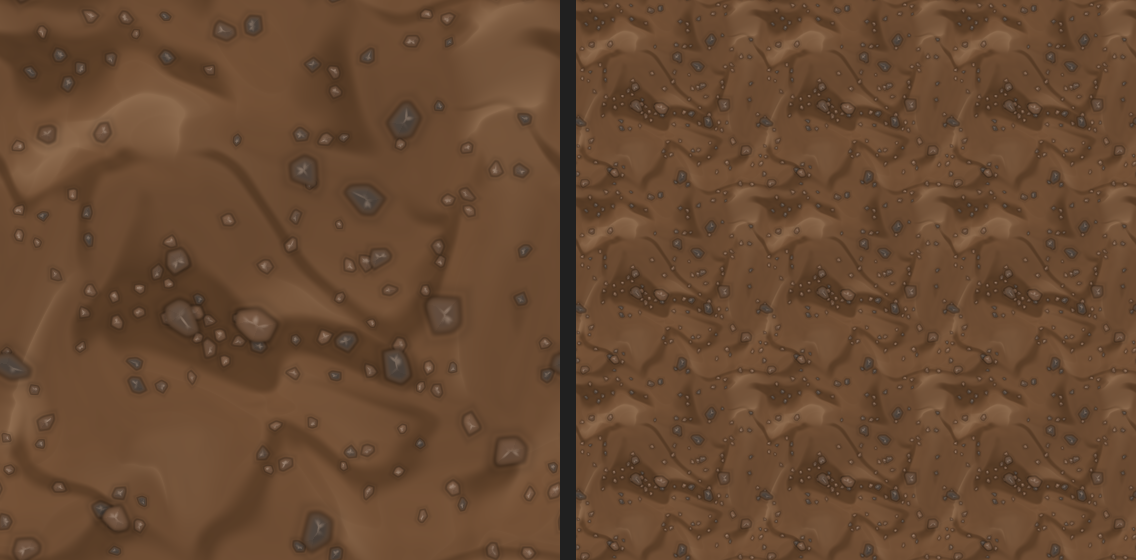
Left: one tile. Right: repeated 3 by 3.
This texture is drawn by a Shadertoy shader. Its source:

```glsl
// Wet brown mud with dark hollows, pale smears and half-sunk faceted pebbles.
// Wrapping gradient noise is folded by domain warping; pebbles are scattered
// on wrapping grids, gather in the hollows and carry thin bright crests.

#define MUD    vec3(0.430, 0.300, 0.200)
#define WET    vec3(0.335, 0.228, 0.142)
#define CREAM  vec3(0.570, 0.435, 0.320)
#define STONE  vec3(0.435, 0.325, 0.250)
#define SLATE  vec3(0.300, 0.262, 0.235)
#define GLINT  vec3(0.660, 0.570, 0.500)
#define SWIRL  0.36
#define FACETS 6
#define TAU    6.28319

vec3 hash3(vec2 cell, float seed) {
    vec3 p = fract(vec3(cell, seed + 0.37) * vec3(0.1031, 0.1030, 0.0973));
    p += dot(p, p.yxz + 33.33);
    return fract((p.xxy + p.yxx) * p.zyx);
}

float corner(vec2 cell, vec2 offset, float period, float seed) {
    float a = TAU * hash3(mod(cell, period), seed).x;
    return dot(offset, vec2(cos(a), sin(a)));
}

// Gradient noise over the unit tile with a whole number of cells
float noise(vec2 p, float period, float seed) {
    p *= period;
    vec2 i = floor(p), f = p - i;
    vec2 u = f * f * f * (f * (f * 6.0 - 15.0) + 10.0);
    vec2 e = vec2(1.0, 0.0);
    float low  = mix(corner(i, f, period, seed), corner(i + e, f - e, period, seed), u.x);
    float high = mix(corner(i + e.yx, f - e.yx, period, seed),
                     corner(i + 1.0, f - 1.0, period, seed), u.x);
    return mix(low, high, u.y);
}

// Folds the plane into flowing swirls
vec2 swirl(vec2 p) {
    float f = 2.0;
    for (int i = 0; i < 3; i++) {
        p += SWIRL / f * vec2(noise(p, f, f + 11.0), noise(p, f, f + 23.0));
        f *= 2.0;
    }
    return p;
}

// Wetness of the mud: blots joined by winding channels
float wetness(vec2 q) {
    float blot = noise(q, 4.0, 3.0) + 0.35 * noise(q, 9.0, 4.0);
    float vein = abs(noise(q, 3.0, 5.0) + 0.08 * noise(q, 10.0, 6.0));
    float channel = (1.0 - smoothstep(0.015, 0.085, vein))
                  * smoothstep(-0.12, 0.12, noise(q, 4.0, 7.0));
    return max(smoothstep(0.14, 0.34, blot), 0.9 * channel);
}

// A crease that is sharp on one side and fades out on the other
float smear(float n) {
    return n > 0.0 ? exp(-9.0 * n) : exp(45.0 * n);
}

vec3 mudColor(vec2 p) {
    vec2 q = swirl(p);
    float wet = wetness(q);
    float broad = noise(q, 3.0, 31.0);
    float grain = noise(q + 0.05 * noise(q, 6.0, 32.0), 22.0, 33.0);
    vec3 col = MUD * (1.0 + 0.13 * broad + 0.035 * grain);
    float pale = smoothstep(0.02, 0.42, noise(q, 5.0, 34.0));
    float crease = smear(noise(q, 4.0, 35.0) + 0.05 * grain);
    float thread = smear(noise(q, 9.0, 36.0));
    float streak = pale * (0.25 + 0.65 * crease) + 0.10 * thread * smoothstep(-0.1, 0.3, broad);
    col = mix(col, CREAM, clamp(streak, 0.0, 0.85) * (1.0 - 0.85 * wet));
    return mix(col, WET * (1.0 + 0.08 * grain + 0.1 * broad), 0.88 * wet);
}

// Draws one grid of pebbles; odds = chance on plain mud and in hollows
vec3 addPebbles(vec3 col, vec2 p, float grid, float size, vec2 odds, float seed) {
    vec2 base = floor(p * grid);
    for (int k = 0; k < 9; k++) {
        vec2 id = base + vec2(k % 3, k / 3) - 1.0;
        vec2 cell = mod(id, grid);
        vec3 place = hash3(cell, seed), look = hash3(cell, seed + 40.0);
        vec2 center = id + 0.15 + 0.7 * place.xy;
        float radius = size * grid * mix(0.72, 1.2, look.x);
        vec2 g = (p * grid - center) / radius;
        if (dot(g, g) > 4.8) continue;
        if (place.z > mix(odds.x, odds.y, wetness(swirl(center / grid)))) continue;

        // Rounded polygon; nearest and next facet give the crest lines
        float turn = TAU * look.y, sum = 0.0, first = -9.0, second = -9.0, lit = 0.0;
        for (int i = 0; i < FACETS; i++) {
            vec3 h = hash3(cell, seed + 50.0 + float(i));
            float a = TAU * (float(i) + 0.6 * h.x) / float(FACETS);
            float reach = mix(0.72, 1.1, h.y) * mix(1.0, 0.72, abs(sin(a)));
            vec2 dir = vec2(cos(a + turn), sin(a + turn));
            float v = dot(g, dir) + 1.0 - reach;
            sum += exp(12.0 * v);
            if (v > first) { second = first; first = v; lit = dot(dir, vec2(-0.5, 0.86)); }
            else second = max(second, v);
        }
        float d = log(sum) / 12.0;
        float soft = max(0.07, 1.5 * grid / (radius * iResolution.y));

        // Damp halo, pale lip and dark outline
        col *= 1.0 - 0.13 * smoothstep(1.85, 1.0, d);
        col *= 1.0 + 0.07 * exp(-90.0 * (d - 1.22) * (d - 1.22));
        float body = 1.0 - smoothstep(1.0 - soft, 1.0 + soft, d);
        float dark = smoothstep(0.55, 0.85, look.z);
        vec3 stone = mix(STONE * mix(0.92, 1.1, place.x), SLATE, dark) * (1.0 + 0.07 * lit);
        stone = mix(stone, MUD * 0.95, 0.65 * smoothstep(0.62, 1.0, d));
        col = mix(col, stone, 0.93 * body);
        col *= 1.0 - 0.16 * exp(-70.0 * (d - 1.0) * (d - 1.0));

        // Wet glint along part of the crest
        float crest = 1.0 - smoothstep(0.02, 0.06 + 1.5 * soft, first - second);
        crest *= 1.0 - smoothstep(0.45, 0.75, first);
        crest *= smoothstep(-0.3, 0.25, dot(g, vec2(cos(turn * 3.0), sin(turn * 3.0))));
        col = mix(col, GLINT, 0.7 * crest * body * mix(1.0, 0.7, dark));
    }
    return col;
}

void mainImage(out vec4 fragColor, in vec2 fragCoord) {
    vec2 p = fragCoord / iResolution.xy;
    vec3 col = mudColor(p);
    col = addPebbles(col, p, 22.0, 0.0135, vec2(0.14, 0.62), 101.0);
    col = addPebbles(col, p, 14.0, 0.0190, vec2(0.05, 0.28), 203.0);
    col = addPebbles(col, p, 8.0, 0.0350, vec2(0.13, 0.65), 307.0);
    fragColor = vec4(col, 1.0);
}
```
